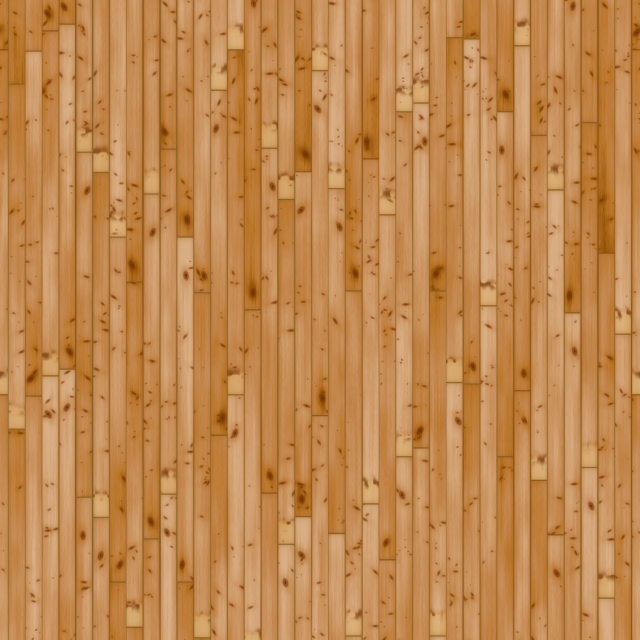
Write a Shadertoy shader that draws this texture.

```glsl
// Narrow pine strip flooring: 38 upright columns of equal planks with random stagger.
// Each plank gets a lengthwise tone drift, stretched-noise grain, knots and flecks;
// some planks finish in a pale block, and thin amber seams separate them all.

const float COLUMNS = 38.0;
const float PLANK_LENGTH = 0.539;

float hash(vec2 p) {
    return fract(sin(dot(p, vec2(127.1, 311.7))) * 43758.5453);
}

float noise(vec2 p) {
    vec2 i = floor(p), f = fract(p);
    f = f * f * (3.0 - 2.0 * f);
    return mix(mix(hash(i), hash(i + vec2(1, 0)), f.x),
               mix(hash(i + vec2(0, 1)), hash(i + vec2(1, 1)), f.x), f.y);
}

// Distance from the centre of a tilted ellipse, 1.0 on its rim
float ellipse(vec2 p, vec2 radii, float tilt) {
    float c = cos(tilt), s = sin(tilt);
    return length(mat2(c, -s, s, c) * p / radii);
}

// Wood colour from deep amber (0) to pale pine (1)
vec3 woodRamp(float tone) {
    vec3 color = mix(vec3(0.58, 0.32, 0.02), vec3(0.73, 0.46, 0.16), clamp(tone / 0.3, 0.0, 1.0));
    color = mix(color, vec3(0.77, 0.535, 0.315), clamp((tone - 0.3) / 0.3, 0.0, 1.0));
    return mix(color, vec3(0.84, 0.665, 0.495), clamp((tone - 0.6) / 0.4, 0.0, 1.15));
}

void mainImage(out vec4 fragColor, in vec2 fragCoord) {
    vec2 uv = fragCoord / iResolution.xy;
    float px = 1.0 / min(iResolution.x, iResolution.y);

    // Plank lookup: p is measured from the middle of the plank's lower end
    float column = floor(uv.x * COLUMNS + 0.5);
    float wrapped = mod(column, COLUMNS);
    float along = uv.y / PLANK_LENGTH + hash(vec2(wrapped, 7.0));
    vec2 plank = vec2(wrapped, floor(along));
    vec2 p = vec2(uv.x - column / COLUMNS, fract(along) * PLANK_LENGTH);
    float seed = hash(plank + 3.7);
    bool paleEnd = hash(plank + 19.3) < 0.42;

    // Tone drifts one way or the other along the plank
    float height = p.y / PLANK_LENGTH;
    float tone = 0.67 + 0.34 * (seed - 0.5);
    tone += (paleEnd ? 0.5 - height : height - 0.5) * 0.42;
    tone += 0.36 * (noise(vec2(p.x * 90.0 + seed * 90.0, p.y * 7.0 + seed * 40.0)) - 0.5);
    tone += 0.20 * (noise(vec2(p.x * 60.0 + seed * 37.0, p.y * 24.0 + seed * 70.0)) - 0.5);

    // Fine lengthwise grain
    tone += 0.16 * (noise(vec2(p.x * 420.0 + seed * 300.0, p.y * 14.0)) - 0.5);
    tone += 0.09 * (noise(vec2(p.x * 900.0 + seed * 500.0, p.y * 160.0)) - 0.5);

    // Small tilted flecks and pin knots, gathered loosely in clusters
    float stain = 0.0;
    for (float i = 0.0; i < 16.0; i++) {
        vec2 key = plank + i * vec2(5.31, 2.17);
        vec2 cluster = plank + 61.0 + floor(i / 4.0) * 3.9;
        float y = hash(cluster) * PLANK_LENGTH + (hash(key + 1.3) - 0.5) * 0.13;
        vec2 center = vec2((hash(key) - 0.5) * 0.025, mod(y, PLANK_LENGTH));
        float size = hash(key + 2.9);
        vec2 radii = vec2(0.0018 + 0.0055 * size * size, 0.0013 + 0.0014 * size);
        float d = ellipse(p - center, radii, (hash(key + 4.1) - 0.5) * 2.4);
        stain = max(stain, (0.25 + 0.5 * size) * (1.0 - smoothstep(0.1, 1.3, d)));
        tone -= 0.22 * size * exp(-0.18 * d * d);
    }

    // Large knots near both ends, each with a dark eye and an amber halo
    for (float i = 0.0; i < 2.0; i++) {
        vec2 key = plank + 31.0 + i * 8.3;
        if (paleEnd || hash(key) > 0.7) continue;
        float y = mix(0.027, PLANK_LENGTH - 0.06, i);
        vec2 center = vec2((hash(key + 1.1) - 0.5) * 0.012, y);
        float d = ellipse(p - center, vec2(0.005, 0.0085), (hash(key + 2.3) - 0.5) * 1.5);
        stain = max(stain, 0.6 * (1.0 - smoothstep(0.5, 1.15, d)));
        stain = max(stain, 0.95 * (1.0 - smoothstep(0.1, 0.7, d)));
        tone -= 0.4 * exp(-0.3 * d * d);
    }

    // Pale block at the lower end, topped by soft knots
    float block = 0.0;
    if (paleEnd) {
        float rim = 0.036 + 0.006 * (noise(vec2(p.x * 200.0, seed * 50.0)) - 0.5);
        block = 1.0 - smoothstep(rim - 0.005, rim + 0.003, p.y);
        float knots = smoothstep(0.4, 0.85, noise(vec2(p.x * 150.0 + seed * 70.0, p.y * 150.0)));
        float row = exp(-pow((p.y - rim + 0.003) / 0.007, 2.0));
        stain = max(stain * (1.0 - 0.3 * block), 0.7 * knots * row);
        tone -= 0.25 * row;
    }
    vec3 color = woodRamp(tone);
    color = mix(color, vec3(0.87, 0.70, 0.46), 0.65 * block);
    color = mix(color, vec3(0.43, 0.18, 0.015), stain);

    // Seams: a soft amber shade around a thin line of varying weight
    float side = 0.5 / COLUMNS - abs(p.x);
    float end = min(p.y, PLANK_LENGTH - p.y);
    float weight = hash(vec2(mod(wrapped + step(0.0, p.x), COLUMNS), 53.0));
    weight *= 0.6 + 0.8 * noise(vec2(wrapped + step(0.0, p.x), uv.y * 7.0));
    color = mix(color, vec3(0.60, 0.34, 0.03), (0.2 + 0.45 * weight) * exp(-side / 0.0024));
    color = mix(color, vec3(0.60, 0.34, 0.03), 0.35 * exp(-end / 0.004));
    float lineSide = 1.0 - smoothstep(0.0, 0.0004 + px, side);
    float lineEnd = 1.0 - smoothstep(0.0, 0.0004 + px, end);
    vec3 seamColor = mix(vec3(0.50, 0.27, 0.02), vec3(0.48, 0.37, 0.19), hash(vec2(wrapped, 71.0)));
    color = mix(color, seamColor, max(lineSide * (0.25 + 0.5 * weight), lineEnd * 0.65));

    fragColor = vec4(color, 1.0);
}
```
